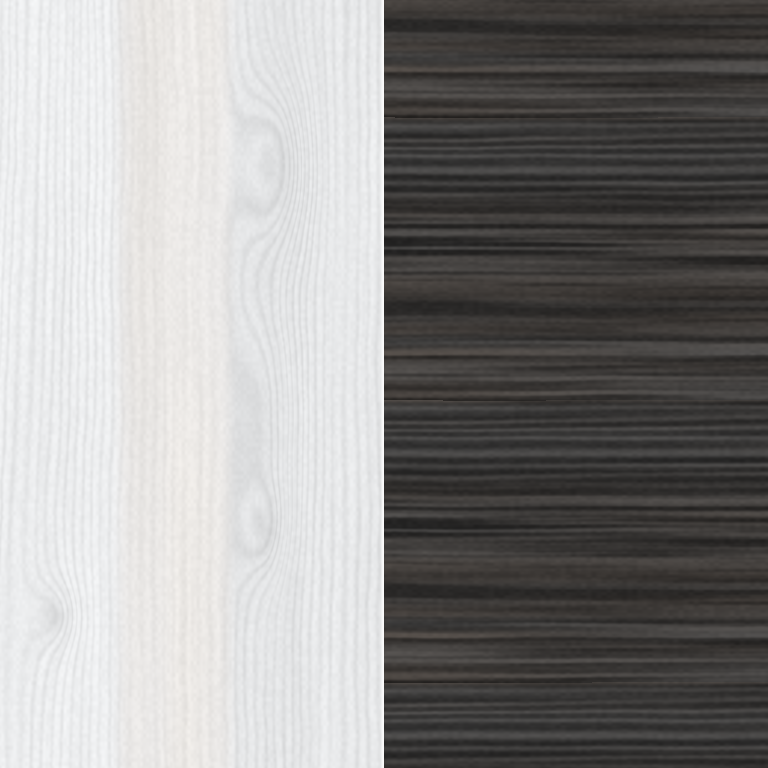
A Shadertoy shader for this texture:

```glsl
#define SPLIT 0.5
#define GRAIN_LINES 72.0
#define GRAIN_DEPTH 0.05
#define BAND_HEIGHT 0.368
#define BAND_START 0.153
#define RIDGES 26.0
#define DARK_LOW 0.135
#define DARK_HIGH 0.315
#define KNOTS 4
#define TAU 6.2831853

// Knot centre and radii, then how far each one pulls the grain
const vec4 knotShape[KNOTS] = vec4[](
    vec4(0.362, 0.785, 0.044, 0.110),
    vec4(0.345, 0.310, 0.032, 0.065),
    vec4(0.350, 0.460, 0.042, 0.150),
    vec4(0.070, 0.198, 0.032, 0.042));
const vec4 knotPull = vec4(0.080, 0.045, 0.048, 0.040);
const vec4 knotShade = vec4(0.035, 0.045, 0.012, 0.060);

float hash(vec2 p) {
    vec3 q = fract(vec3(p.xyx) * 0.1031);
    q += dot(q, q.yzx + 33.33);
    return fract((q.x + q.y) * q.z);
}

float noise(vec2 p) {
    vec2 cell = floor(p), f = fract(p);
    f = f * f * (3.0 - 2.0 * f);
    float low = mix(hash(cell), hash(cell + vec2(1, 0)), f.x);
    float high = mix(hash(cell + vec2(0, 1)), hash(cell + vec2(1, 1)), f.x);
    return mix(low, high, f.y);
}

// Soft-edged interval from a to b
float span(float a, float b, float soft, float x) {
    return smoothstep(a - soft, a + soft, x) * (1.0 - smoothstep(b - soft, b + soft, x));
}

vec3 paleWood(vec2 p) {
    // Grain coordinate: leaning lines that close into rings at the knots
    float grain = p.x - 0.035 * p.y * (1.0 - smoothstep(0.0, 0.17, p.x));
    grain += 0.007 * (noise(p * vec2(14.0, 6.0)) - 0.5);
    grain += 0.003 * (noise(p * vec2(50.0, 24.0)) - 0.5);
    float shade = 0.0;
    for (int i = 0; i < KNOTS; i++) {
        vec2 d = (p - knotShape[i].xy) / knotShape[i].zw;
        float r2 = dot(d, d);
        grain -= knotPull[i] * exp(-r2);
        shade += knotShade[i] * (0.4 * exp(-r2) + 0.8 * exp(-6.0 * r2));
    }

    // Growth lines of uneven strength
    float phase = grain * GRAIN_LINES + 1.2 * noise(vec2(grain * 30.0, 3.0));
    float line = 0.5 + 0.5 * sin(TAU * phase);
    float fibre = noise(vec2(grain * 190.0, p.y * 5.0));
    float strength = 0.4 + 0.6 * noise(vec2(grain * 26.0, p.y * 3.0));
    float middle = span(0.155, 0.300, 0.012, p.x);
    strength *= 1.0 - 0.5 * middle;

    // Broad tone across the boards
    float tone = 0.945;
    tone -= 0.022 * smoothstep(0.150, 0.165, p.x);
    tone -= 0.016 * span(0.155, 0.215, 0.012, p.x) * smoothstep(0.1, 0.5, p.y);
    tone -= 0.010 * span(0.300, 0.390, 0.020, p.x);
    tone += 0.018 * (noise(p * vec2(18.0, 2.5)) - 0.5);
    tone -= GRAIN_DEPTH * strength * line * line + 0.026 * (fibre - 0.3) + shade;
    tone += 0.030 * (noise(p * vec2(260.0, 190.0)) - 0.5);

    // Cool left board, faintly warm middle
    vec3 tint = mix(vec3(0.995, 1.0, 1.005), vec3(1.005, 0.999, 0.996), middle);
    float warmth = span(0.17, 0.29, 0.02, p.x) * noise(p * vec2(25.0, 3.0));
    tint += warmth * vec3(0.008, 0.0, -0.014);
    vec3 color = tone * tint;
    return mix(color, vec3(0.98), smoothstep(SPLIT - 0.005, SPLIT - 0.001, p.x));
}

vec3 darkWood(vec2 p) {
    // Repeating bands: bold ridges, fine streaks, then a quiet stretch
    float drop = 1.0 - p.y + 0.0022 * (noise(p * vec2(10.0, 16.0)) - 0.5);
    float band = fract((drop - BAND_START) / BAND_HEIGHT);
    float bold = smoothstep(0.0, 0.02, band) * (1.0 - smoothstep(0.22, 0.40, band));
    float quiet = span(0.58, 0.78, 0.035, band);

    float ridge = 0.5 + 0.5 * sin(TAU * (band * RIDGES + 0.8 * noise(vec2(p.x * 2.0, band * 14.0))));
    float fine = noise(vec2(p.x * 4.0, band * 78.0));
    float streak = noise(vec2(p.x * 2.0 + 7.0, band * 42.0));
    float thread = noise(vec2(p.x * 7.0, drop * 170.0));
    float fineMix = smoothstep(0.18, 0.82, 0.40 * fine + 0.40 * streak + 0.20 * thread);
    float boldMix = 0.62 * pow(ridge, 1.5) + 0.22 * streak + 0.16 * thread;
    float level = mix(fineMix, boldMix, 0.85 * bold);
    level = mix(level, 0.12 + 0.55 * level, quiet);
    level -= 0.20 * span(0.0, 0.025, 0.008, band);

    // Sooty speckle and brownish streaks
    float tone = mix(DARK_LOW, DARK_HIGH, level);
    tone += 0.030 * (noise(p * vec2(150.0, 260.0)) - 0.5);
    float brown = (1.0 - 0.7 * bold) * noise(vec2(p.x * 2.0, band * 24.0));
    return tone * mix(vec3(1.01, 1.0, 0.995), vec3(1.07, 0.99, 0.93), brown);
}

void mainImage(out vec4 fragColor, in vec2 fragCoord) {
    vec2 p = fragCoord / iResolution.xy;
    float pixel = 1.0 / iResolution.x;
    float side = smoothstep(SPLIT - 0.5 * pixel, SPLIT + 0.5 * pixel, p.x);
    vec3 color = mix(paleWood(p), darkWood(p), side);
    fragColor = vec4(clamp(color, 0.0, 1.0), 1.0);
}
```
